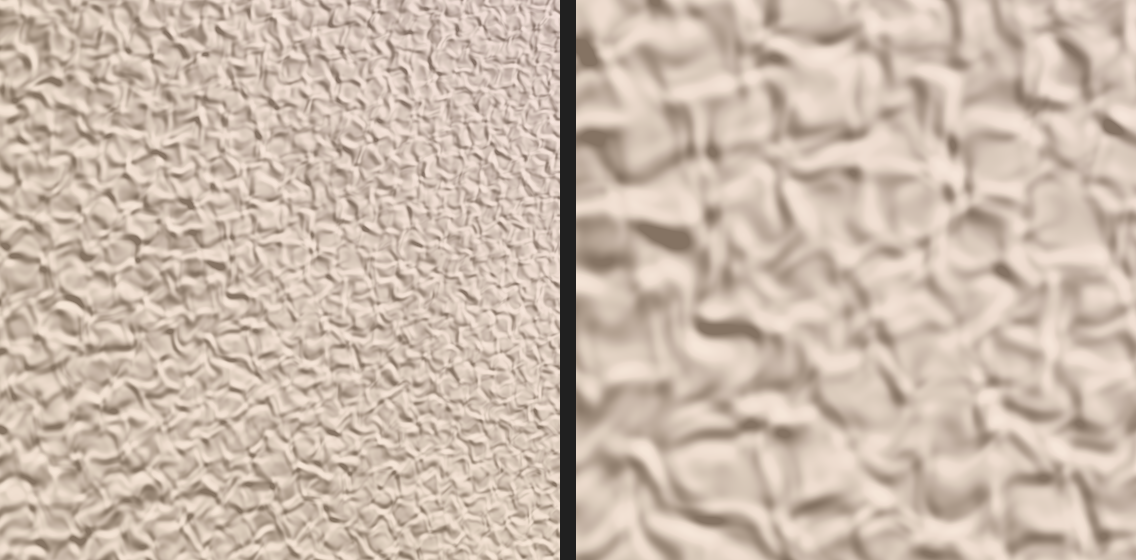
Left, the full canvas; right, a detail of the centre.
Write a WebGL 1 fragment shader that draws this texture.

```glsl
precision highp float;
// Rough beige stucco wall, coarse at the left and finer towards the right.
uniform vec2 u_resolution;

const float TAU = 6.2831853;
const float COARSE_CELLS = 25.0; // grains per canvas width at the left edge
const float SHRINK = 0.72;       // exponential rate of grain shrinkage

float hash(vec2 cell) {
  return fract(sin(dot(cell, vec2(127.1, 311.7))) * 43758.5453);
}

float cornerSlope(vec2 cell, vec2 corner, vec2 local) {
  float angle = TAU * hash(cell + corner);
  return dot(vec2(cos(angle), sin(angle)), local - corner);
}

// Smooth gradient noise, centred on zero.
float gradientNoise(vec2 p) {
  vec2 cell = floor(p);
  vec2 f = fract(p);
  vec2 fade = f * f * f * (f * (f * 6.0 - 15.0) + 10.0);
  float low = mix(cornerSlope(cell, vec2(0.0, 0.0), f),
                  cornerSlope(cell, vec2(1.0, 0.0), f), fade.x);
  float high = mix(cornerSlope(cell, vec2(0.0, 1.0), f),
                   cornerSlope(cell, vec2(1.0, 1.0), f), fade.x);
  return mix(low, high, fade.y);
}

// Plaster height: bent lumps with smaller crumbs on top.
float plasterHeight(vec2 p) {
  vec2 bend = vec2(gradientNoise(p * 0.8 + 17.3), gradientNoise(p * 0.8 + 61.9));
  vec2 q = p + 0.7 * bend;
  return gradientNoise(q) + 0.5 * gradientNoise(q * 1.9 + 33.7);
}

// Conformal map: grains shrink along x but keep their proportions.
vec2 recedingWall(vec2 uv) {
  float depth = SHRINK * (uv.x + 0.15 * (uv.y - 0.5));
  float turn = SHRINK * (uv.y - 0.5 - 0.15 * uv.x);
  return COARSE_CELLS / SHRINK * exp(depth) * vec2(cos(turn), sin(turn));
}

// Blends in the next colour as the tone passes from one level to another.
vec3 stepColor(vec3 base, vec3 next, float from, float to, float tone) {
  return mix(base, next, clamp((tone - from) / (to - from), 0.0, 1.0));
}

vec3 plasterColor(float tone) {
  vec3 color = vec3(0.52, 0.45, 0.39);
  color = stepColor(color, vec3(0.63, 0.56, 0.50), -2.20, -1.37, tone);
  color = stepColor(color, vec3(0.71, 0.64, 0.58), -1.37, -0.84, tone);
  color = stepColor(color, vec3(0.78, 0.71, 0.66), -0.84, -0.33, tone);
  color = stepColor(color, vec3(0.85, 0.79, 0.73), -0.33, 0.28, tone);
  color = stepColor(color, vec3(0.93, 0.86, 0.81), 0.28, 1.15, tone);
  return stepColor(color, vec3(0.96, 0.90, 0.85), 1.15, 2.40, tone);
}

void main() {
  vec2 uv = gl_FragCoord.xy / u_resolution;
  vec2 wall = recedingWall(uv);

  // Light rakes from above, more sideways towards the right.
  float lightAngle = mix(1.2, 0.6, uv.x);
  vec2 towardLight = 0.32 * vec2(cos(lightAngle), sin(lightAngle));
  float relief = plasterHeight(wall) - 0.8 * plasterHeight(wall + towardLight);

  // Broad unevenness and a softer, paler far side.
  float patches = 0.5 * gradientNoise(uv * 5.0 + 9.0);
  float contrast = mix(4.2, 3.4, uv.x);
  float tone = relief * contrast + patches + 0.4 * (uv.x - 0.5);

  // Faint shift from warm at the left to cool at the upper right.
  float coolness = uv.x * uv.y - 0.25;
  vec3 tint = vec3(0.0, -0.005, 0.03) * coolness;
  gl_FragColor = vec4(plasterColor(tone) + tint, 1.0);
}
```
